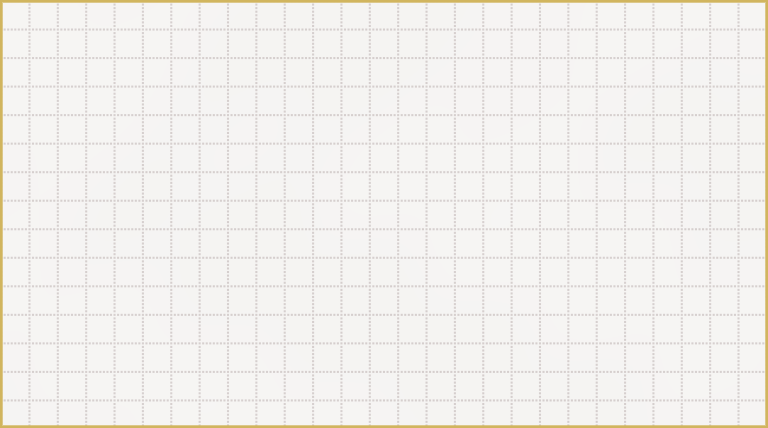
Reproduce this pattern procedurally as a WebGL 1 fragment shader.

```glsl
precision highp float;
// A pale sheet ruled with a square grid of dotted grey lines inside a thin
// gold frame. Dots are boxes repeated along each rule with fract; layered
// sines give the paper and the ink a very faint drift of tint.

uniform vec2 u_resolution;

// Lengths are fractions of the canvas width, measured from the top left.
const vec2 CELL = vec2(0.03693, 0.03715);
const vec2 GRID_ORIGIN = vec2(0.00143, 0.0013);
const float DOTS_PER_CELL = 8.0;
const float DOT_SIZE = 0.0027;
const float FRAME_WIDTH = 0.00352;
const float PAPER_DRIFT = 0.003;
const float INK_DRIFT = 0.06;

const vec3 PAPER = vec3(0.963, 0.958, 0.952);
const vec3 INK = vec3(0.835, 0.808, 0.804);
const vec3 GOLD = vec3(0.82, 0.71, 0.37);

// Signed offset to the nearest multiple of period.
float nearest(float x, float period) {
  return (fract(x / period + 0.5) - 0.5) * period;
}

// Antialiased coverage of a band of the given width centred on zero.
float band(float offset, float width, float pixel) {
  float lo = max(offset - 0.5 * pixel, -0.5 * width);
  float hi = min(offset + 0.5 * pixel, 0.5 * width);
  return clamp((hi - lo) / pixel, 0.0, 1.0);
}

// One family of parallel rules, dotted along their length.
float dottedRules(float across, float along, float spacing, float pitch, float pixel) {
  return band(nearest(across, spacing), DOT_SIZE, pixel)
       * band(nearest(along, pitch), DOT_SIZE, pixel);
}

// Slow variation in -1..1.
float drift(vec2 p) {
  return 0.5 * sin(p.x * 9.0 + 2.0 * sin(p.y * 7.0))
       + 0.3 * sin(p.y * 17.0 - p.x * 5.0)
       + 0.2 * sin(p.x * 31.0 + p.y * 23.0);
}

void main() {
  float pixel = 1.0 / u_resolution.x;
  vec2 size = vec2(1.0, u_resolution.y * pixel);
  vec2 pos = gl_FragCoord.xy * pixel;
  pos.y = size.y - pos.y;

  // Dotted grid
  vec2 g = pos - GRID_ORIGIN;
  vec2 pitch = CELL / DOTS_PER_CELL;
  float vertical = dottedRules(g.x, g.y, CELL.x, pitch.y, pixel);
  float horizontal = dottedRules(g.y, g.x, CELL.y, pitch.x, pixel);
  float dots = max(vertical, horizontal);

  // Paper and ink
  float tint = drift(pos);
  vec3 color = PAPER + PAPER_DRIFT * tint;
  color = mix(color, INK, dots * (1.0 - INK_DRIFT * (0.5 + 0.5 * tint)));

  // Gold frame
  vec2 inset = min(pos, size - pos);
  float edge = min(inset.x, inset.y);
  float frame = clamp((FRAME_WIDTH - edge) / pixel + 0.5, 0.0, 1.0);
  color = mix(color, GOLD, frame);

  gl_FragColor = vec4(color, 1.0);
}
```
